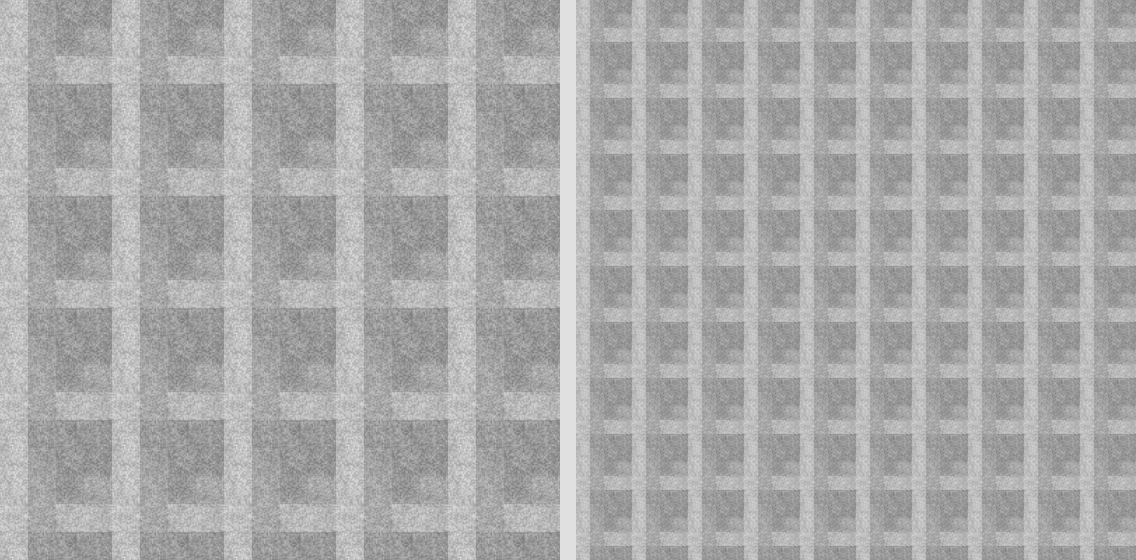
Left, the tile; right, the same tile 2 across and 2 down.
Give the GLSL for this pattern, as a Shadertoy shader.

```glsl
const float REPEATS = 5.0;   // tiles across and down
const float CELLS = 4.0;     // cells along each tile side

float hash(vec2 p) {
    vec3 q = fract(p.xyx * vec3(0.1031, 0.1030, 0.0973));
    q += dot(q, q.yzx + 33.33);
    return fract((q.x + q.y) * q.z);
}

// Value noise on a lattice that wraps once per tile
float tileNoise(vec2 tile, float lattice, float seed) {
    vec2 p = tile * lattice;
    vec2 i = floor(p);
    vec2 f = fract(p);
    f = f * f * (3.0 - 2.0 * f);
    vec2 a = mod(i, lattice) + seed;
    vec2 b = mod(i + 1.0, lattice) + seed;
    return mix(mix(hash(a), hash(vec2(b.x, a.y)), f.x),
               mix(hash(vec2(a.x, b.y)), hash(b), f.x), f.y);
}

// Soft rectangle mask, measured with wrapped distance in cell units
float block(vec2 p, vec2 low, vec2 high, float soft) {
    vec2 center = 0.5 * (low + high);
    vec2 offset = abs(mod(p - center + 0.5 * CELLS, CELLS) - 0.5 * CELLS);
    vec2 inside = 0.5 * (high - low) - offset;
    vec2 cover = smoothstep(-soft, soft, inside);
    return cover.x * cover.y;
}

// Overlapping grey blocks of one tile
float weaveTone(vec2 p, float soft) {
    float tone = 0.75;
    float stripe = block(p, vec2(1.0, -2.0), vec2(4.0, 6.0), soft);
    tone = mix(tone, 0.645, stripe);
    tone = mix(tone, 0.595, block(p, vec2(1.0, 0.0), vec2(4.0, 1.0), soft));
    tone = mix(tone, 0.665, block(p, vec2(1.0, 1.0), vec2(2.0, 2.0), soft * 3.0));
    tone = mix(tone, 0.705, block(p, vec2(2.0, 1.0), vec2(4.0, 2.0), soft));
    tone = mix(tone, 0.590, block(p, vec2(2.0, 2.0), vec2(4.0, 4.0), soft));
    tone = mix(tone, 0.655, block(p, vec2(3.0, 2.0), vec2(4.0, 3.0), soft * 2.0));
    // Slightly shaded crossing on the pale stripe
    tone -= 0.012 * block(p, vec2(0.0), vec2(1.0), soft);
    return tone;
}

// Felt-like grain, cloudy mottling and small pale flecks
float feltTexture(vec2 tile) {
    float grain = tileNoise(tile, 80.0, 3.0) - 0.5;
    float fibre = tileNoise(tile, 37.0, 17.0) - 0.5;
    float mottle = tileNoise(tile, 13.0, 41.0) - 0.5;
    float cloud = tileNoise(tile, 6.0, 67.0) - 0.5;
    float fleck = smoothstep(0.87, 1.0, tileNoise(tile, 44.0, 91.0));
    return 0.17 * grain + 0.06 * fibre + 0.055 * mottle
         + 0.03 * cloud + 0.06 * fleck;
}

void mainImage(out vec4 fragColor, in vec2 fragCoord) {
    vec2 tile = fract(fragCoord / iResolution.xy * REPEATS);
    float pixel = REPEATS * CELLS / iResolution.y;
    float soft = max(0.02, 0.6 * pixel);

    float tone = weaveTone(tile * CELLS, soft) + feltTexture(tile);
    fragColor = vec4(vec3(clamp(tone, 0.0, 1.0)), 1.0);
}
```
